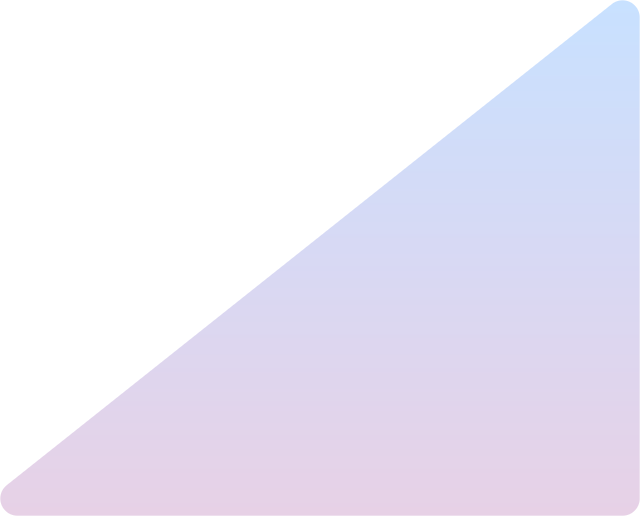
Write a Shadertoy shader that draws this background.

```glsl
// A right triangle with rounded corners on white, filled with a soft vertical
// gradient from pink to sky blue. The shape is the exact distance to an inner
// triangle, grown by the corner radius; lengths are in canvas heights.

const float CORNER_RADIUS = 0.0332;
const float EDGE_MARGIN   = 0.0006;  // gap between the shape and the canvas border
const vec3  PAPER         = vec3(1.0);
const vec3  PINK_BOTTOM   = vec3(0.906, 0.820, 0.902);
const vec3  LILAC_MIDDLE  = vec3(0.846, 0.850, 0.955);
const vec3  BLUE_TOP      = vec3(0.784, 0.882, 1.000);

// Signed distance to a triangle with counter-clockwise corners.
float triangleDistance(vec2 p, vec2 corners[3]) {
    float nearestSq = 1e9;
    float inside = 1e9;
    for (int i = 0; i < 3; i++) {
        vec2 start = corners[i];
        vec2 edge = corners[(i + 1) % 3] - start;
        vec2 rel = p - start;
        vec2 gap = rel - edge * clamp(dot(rel, edge) / dot(edge, edge), 0.0, 1.0);
        nearestSq = min(nearestSq, dot(gap, gap));
        inside = min(inside, edge.x * rel.y - edge.y * rel.x);
    }
    return -sign(inside) * sqrt(nearestSq);
}

// Three-stop vertical gradient.
vec3 verticalGradient(float height) {
    vec3 lower = mix(PINK_BOTTOM, LILAC_MIDDLE, clamp(height * 2.0, 0.0, 1.0));
    return mix(lower, BLUE_TOP, clamp(height * 2.0 - 1.0, 0.0, 1.0));
}

void mainImage(out vec4 fragColor, in vec2 fragCoord) {
    vec2 p = fragCoord / iResolution.y;
    float aspect = iResolution.x / iResolution.y;
    float pixel = 1.0 / iResolution.y;

    // Centres of the rounded corners
    float inset = CORNER_RADIUS + EDGE_MARGIN;
    vec2 corners[3] = vec2[3](
        vec2(inset, inset),
        vec2(aspect - inset, inset),
        vec2(aspect - inset, 1.0 - inset));

    // Smooth coverage of the rounded shape over the paper
    float dist = triangleDistance(p, corners) - CORNER_RADIUS;
    float coverage = clamp(0.5 - dist / pixel, 0.0, 1.0);

    fragColor = vec4(mix(PAPER, verticalGradient(p.y), coverage), 1.0);
}
```
